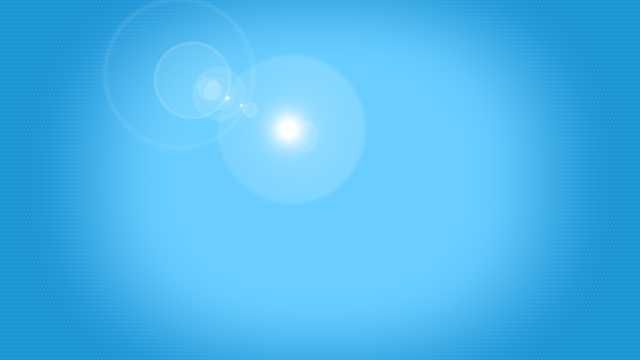
Write a Shadertoy shader that draws this background.

```glsl
// Blue vignetted backdrop with a fine dot weave and a soft lens flare.

const vec3 DEEP_BLUE = vec3(0.115, 0.580, 0.830);
const vec3 SKY_BLUE = vec3(0.410, 0.808, 1.000);
const vec3 WHITE = vec3(1.0);

// Lengths are in canvas heights
const vec2 LIGHT = vec2(0.801, 0.641);
const vec2 FLARE_AXIS = vec2(1.0, -0.51);

// 0 in the bright middle, 1 at the dark border: a superellipse falloff
float vignette(vec2 p, vec2 centre, vec2 radii) {
    vec2 q = pow(abs(p - centre) / radii, vec2(2.5));
    return smoothstep(0.6, 1.25, pow(q.x + q.y, 0.4));
}

// Staggered grid of small soft dots
float dotWeave(vec2 p, float pitch) {
    vec2 cell = p / pitch;
    cell.x += 0.5 * mod(floor(cell.y), 2.0);
    return 1.0 - smoothstep(0.12, 0.42, length(fract(cell) - 0.5));
}

float disc(float d, float radius, float softness) {
    return 1.0 - smoothstep(radius - softness, radius + softness, d);
}

vec2 onAxis(float offset) {
    return LIGHT + offset * FLARE_AXIS;
}

// Translucent lens reflection with a brighter rim
float ghost(vec2 p, float offset, float radius, float fill, float rim, float rimWidth, float pixel) {
    float d = length(p - onAxis(offset));
    float edge = (d - radius + rimWidth) / rimWidth;
    return fill * disc(d, radius, max(pixel, 0.002)) + rim * exp(-edge * edge);
}

// Tiny bright point with a faint halo
float spark(vec2 p, float offset, float size) {
    float d = length(p - onAxis(offset)) / size;
    return 0.85 * exp(-d * d) + 0.15 * exp(-0.5 * d);
}

// Bright core inside a wide disc whose left side is fainter
float lightSource(vec2 p) {
    vec2 q = p - LIGHT;
    float d = length(q);
    float body = mix(0.06, 0.12, smoothstep(-0.2, 0.15, q.x));
    float core = 0.75 * exp(-d * d / 0.0022) + 0.35 * exp(-d / 0.1);
    float discEdge = length(q - vec2(0.009, 0.0));
    return (body + core) * disc(discEdge, 0.206, 0.009);
}

vec3 lighten(vec3 colour, float amount) {
    return mix(colour, WHITE, clamp(amount, 0.0, 1.0));
}

void mainImage(out vec4 fragColor, in vec2 fragCoord) {
    vec2 p = fragCoord / iResolution.y;
    float pixel = 1.0 / iResolution.y;

    // Backdrop
    float shade = vignette(p, vec2(0.89, 0.502), vec2(0.671, 0.52));
    vec3 colour = mix(SKY_BLUE, DEEP_BLUE, shade);
    colour += 0.028 * shade * dotWeave(p, 1.0 / 90.0);

    // Main light
    colour = lighten(colour, lightSource(p));

    // Reflections, from the far halo towards the light
    colour = lighten(colour, ghost(p, -0.303, 0.213, 0.015, 0.075, 0.007, pixel));
    colour = lighten(colour, ghost(p, -0.266, 0.108, 0.095, 0.100, 0.004, pixel));
    colour = lighten(colour, ghost(p, -0.192, 0.075, 0.090, 0.040, 0.008, pixel));
    colour = lighten(colour, ghost(p, -0.190, 0.046, 0.050, 0.030, 0.004, pixel));
    colour = lighten(colour, ghost(p, -0.222, 0.031, 0.130, 0.030, 0.004, pixel));
    colour = lighten(colour, ghost(p, -0.208, 0.026, 0.130, 0.030, 0.004, pixel));
    colour = lighten(colour, ghost(p, -0.106, 0.021, 0.130, 0.050, 0.004, pixel));
    colour = lighten(colour, ghost(p, 0.039, 0.043, 0.050, 0.090, 0.003, pixel));

    // Sparks
    colour = lighten(colour, spark(p, -0.169, 0.0055));
    colour = lighten(colour, spark(p, -0.130, 0.0035));

    fragColor = vec4(colour, 1.0);
}
```
